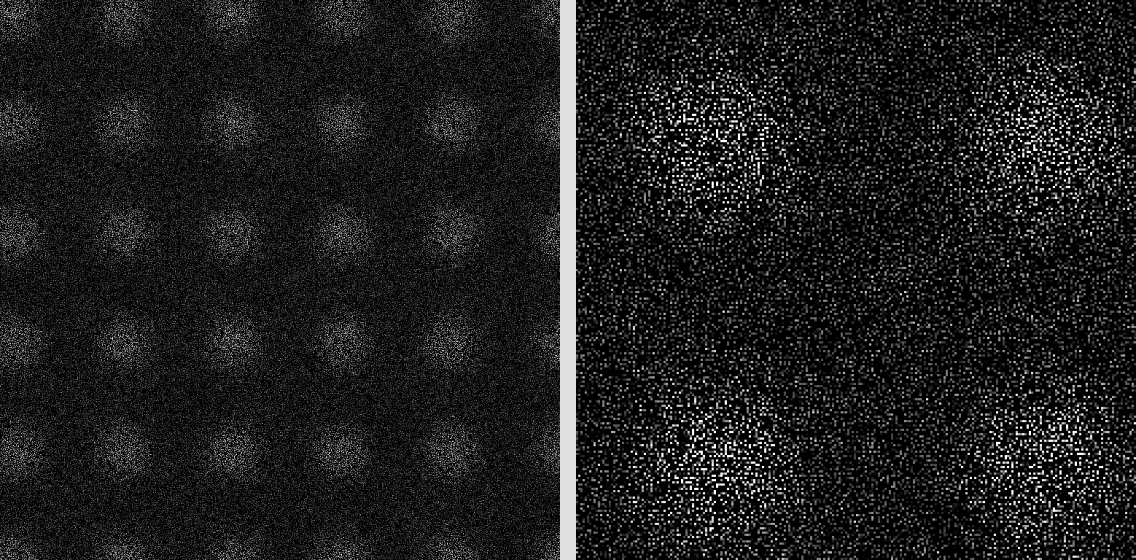
Left, the full canvas; right, a detail of the centre.
Write a Shadertoy shader that draws this pattern.

```glsl
// Fine pale grain on black, flaring into a square lattice of soft bright spots.

const float PERIOD       = 0.1953;                // lattice spacing, about 5.12 repeats
const vec2  ORIGIN       = vec2(0.0255, -0.0023); // centre of one spot
const float SPOT_SIGMA   = 0.135;                 // spot spread, in periods
const float GRAIN_CELLS  = 768.0;                 // grains across the canvas
const float GRAIN_CUTOFF = 0.20;                  // contrast a grain needs to show
const float BASE_GAIN    = 1.65;                  // grain brightness between spots
const float SPOT_GAIN    = 4.6;                   // added at a spot centre
const float MOTTLE_SCALE = 7.0;
const float MOTTLE_DEPTH = 0.16;
const float TAU          = 6.2832;

float hash(ivec2 cell) {
    uvec2 u = uvec2(cell + 4096);
    uint n = u.x * 1597334677u ^ u.y * 3812015801u;
    n = (n ^ (n >> 15)) * 2246822519u;
    n = (n ^ (n >> 13)) * 2246822519u;
    n ^= n >> 16;
    return float(n >> 8) / 16777216.0;
}

float cornerSlope(ivec2 corner, vec2 offset) {
    float angle = TAU * hash(corner);
    return dot(vec2(cos(angle), sin(angle)), offset);
}

float gradientNoise(vec2 p) {
    ivec2 i = ivec2(floor(p));
    vec2 f = fract(p);
    vec2 s = f * f * f * (f * (f * 6.0 - 15.0) + 10.0);
    float low  = mix(cornerSlope(i, f),
                     cornerSlope(i + ivec2(1, 0), f - vec2(1, 0)), s.x);
    float high = mix(cornerSlope(i + ivec2(0, 1), f - vec2(0, 1)),
                     cornerSlope(i + ivec2(1, 1), f - vec2(1, 1)), s.x);
    return mix(low, high, s.y);
}

// High-passed white noise: bright cells stand apart from their neighbours.
float grain(ivec2 cell) {
    float around = 0.0;
    for (int y = -1; y <= 1; y++)
        for (int x = -1; x <= 1; x++)
            around += hash(cell + ivec2(x, y));
    float centre = hash(cell);
    float contrast = centre - (around - centre) / 8.0;
    return max(contrast - GRAIN_CUTOFF, 0.0);
}

// Local brightness: a Gaussian at each lattice point over a faint mottle.
float gainAt(vec2 uv) {
    vec2 q = fract((uv - ORIGIN) / PERIOD + 0.5) - 0.5;
    float spot = exp(-dot(q, q) / (2.0 * SPOT_SIGMA * SPOT_SIGMA));
    float mottle = 1.0 + MOTTLE_DEPTH * gradientNoise(uv * MOTTLE_SCALE);
    return BASE_GAIN * mottle + SPOT_GAIN * spot;
}

void mainImage(out vec4 fragColor, in vec2 fragCoord) {
    vec2 uv = fragCoord / iResolution.y;
    float gain = gainAt(uv);

    // Area-weighted average of the grain cells under this pixel.
    float footprint = min(GRAIN_CELLS / iResolution.y, 3.0);
    vec2 lo = uv * GRAIN_CELLS - 0.5 * footprint;
    vec2 hi = lo + footprint;
    ivec2 first = ivec2(floor(lo));
    float light = 0.0;
    for (int y = 0; y < 4; y++) {
        for (int x = 0; x < 4; x++) {
            ivec2 cell = first + ivec2(x, y);
            vec2 corner = vec2(cell);
            vec2 overlap = max(min(hi, corner + 1.0) - max(lo, corner), 0.0);
            float area = overlap.x * overlap.y;
            if (area > 0.0) light += area * min(grain(cell) * gain, 1.0);
        }
    }
    fragColor = vec4(vec3(light / (footprint * footprint)), 1.0);
}
```
